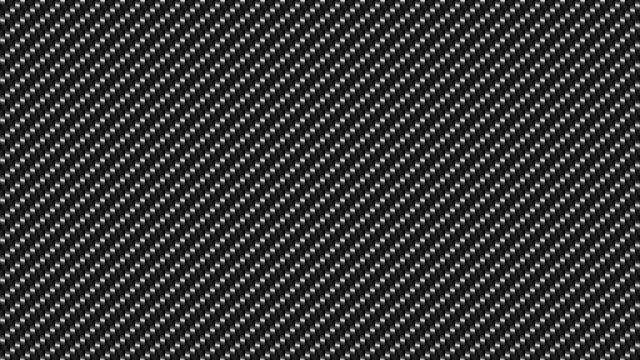
This texture is drawn by a Shadertoy shader. Its source:

```glsl
// Carbon fibre cloth in a 2x2 twill: glossy upright tows cross dark level tows.
// Each tow floats over two square cells, and each row shifts the floats by one.
// A small grid of samples per pixel smooths the fine weave.

const vec2 REPEATS = vec2(32.0, 18.0);   // twill repeats across and down
const float CELLS = 4.0;                 // tows in one repeat
const float FLOAT_LENGTH = 2.0;          // cells covered by one float
const vec3 SEAM_COLOR = vec3(0.02);
const vec3 WEFT_DARK = vec3(0.03);
const vec3 WEFT_LIGHT = vec3(0.15);
const float WARP_BASE = 0.11;
const float WARP_SHEEN = 0.33;
const float GLINT = 0.45;
const float GLINT_WIDTH = 0.13;          // fraction of a float
const float GLINT_CENTER = 0.47;
const float GLINT_TILT = 0.10;
const float SEAM_WIDTH = 0.08;           // fraction of a tow
const float FIBRE_COUNT = 5.0;           // strands in one tow
const float FIBRE_CONTRAST = 0.08;
const int SAMPLES = 4;                   // samples per pixel side

float hash(float n) {
    return fract(sin(n * 12.99 + 4.1) * 437.58);
}

// Coverage inside a tow: zero at its two long edges
float towMask(float across) {
    float edge = min(across, 1.0 - across);
    return smoothstep(0.0, SEAM_WIDTH, edge);
}

// Multiplier for fine strands running along a tow
float strands(float across) {
    return 1.0 + FIBRE_CONTRAST * (hash(floor(across * FIBRE_COUNT)) - 0.5);
}

// Upright float: soft sheen with a narrow, tilted glint
vec3 warpColor(float across, float along) {
    float d = abs(along - GLINT_CENTER + GLINT_TILT * (across - 0.5));
    float glint = GLINT * exp(-d * d / (GLINT_WIDTH * GLINT_WIDTH));
    float sheen = WARP_SHEEN * max(1.0 - 2.0 * d, 0.0);
    vec3 tone = vec3(WARP_BASE + sheen + glint) * strands(across);
    return mix(SEAM_COLOR, tone, towMask(across));
}

// Level float: dark grey in the middle, black where it dips under
vec3 weftColor(float across, float along) {
    float hump = smoothstep(0.0, 0.5, 0.5 - abs(along - 0.5));
    vec3 tone = mix(WEFT_DARK, WEFT_LIGHT, hump) * strands(across);
    return mix(SEAM_COLOR, tone, towMask(across));
}

// Weave at a point measured in cells
vec3 twill(vec2 p) {
    vec2 cell = floor(p);
    vec2 local = fract(p);
    float rise = mod(p.y - cell.x + 1.0, CELLS);
    float run = mod(p.x - cell.y - FLOAT_LENGTH, CELLS);
    return rise < FLOAT_LENGTH
        ? warpColor(local.x, rise / FLOAT_LENGTH)
        : weftColor(local.y, run / FLOAT_LENGTH);
}

void mainImage(out vec4 fragColor, in vec2 fragCoord) {
    vec2 scale = REPEATS * CELLS / iResolution.xy;
    vec3 total = vec3(0.0);
    for (int j = 0; j < SAMPLES; j++) {
        for (int i = 0; i < SAMPLES; i++) {
            vec2 offset = (vec2(i, j) + 0.5) / float(SAMPLES) - 0.5;
            total += twill((fragCoord + offset) * scale);
        }
    }
    fragColor = vec4(total / float(SAMPLES * SAMPLES), 1.0);
}
```
